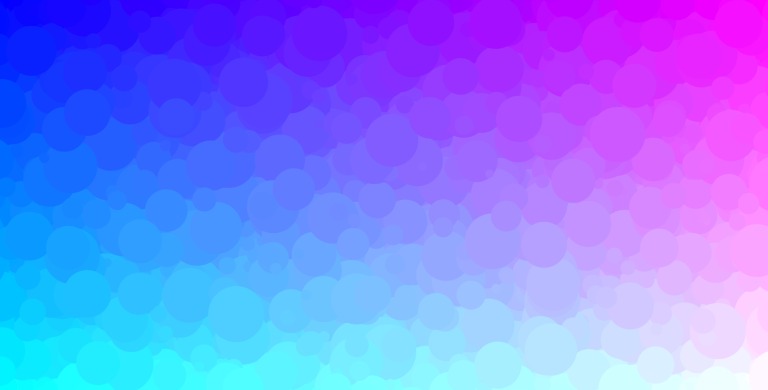
Reproduce this background procedurally as a Shadertoy shader.

```glsl
const int LAYERS = 24;
const float CELL_SIZE = 0.15;      // in canvas heights
const float MIN_RADIUS = 0.010;
const float MAX_RADIUS = 0.073;    // below half a cell, so 2x2 cells suffice

// Three pseudo-random values in 0..1 from a cell and its layer
vec3 hash33(vec3 seed) {
    vec3 q = fract(seed * vec3(0.1031, 0.1030, 0.0973));
    q += dot(q, q.yxz + 33.33);
    return fract((q.xxy + q.yxx) * q.zyx);
}

// Blue and magenta above, cyan and white below
vec3 cornerGradient(vec2 uv) {
    return vec3(uv.x, 1.0 - uv.y, 1.0);
}

float discMask(vec2 p, vec2 center, float radius, float edge) {
    return 1.0 - smoothstep(-edge, edge, length(p - center) - radius);
}

// Paints one jittered grid of discs, each tinted by the gradient at its center
vec3 paintDiscLayer(vec3 base, vec2 p, float aspect, float layer, float edge) {
    vec3 color = base;
    vec2 firstCell = floor(p / CELL_SIZE - 0.5);

    for (int j = 0; j < 2; j++) {
        for (int i = 0; i < 2; i++) {
            vec2 cell = firstCell + vec2(i, j);
            vec3 random = hash33(vec3(cell + 17.0, layer * 7.0 + 3.0));
            vec2 center = (cell + random.xy) * CELL_SIZE;
            float radius = mix(MIN_RADIUS, MAX_RADIUS, random.z);
            vec3 tint = clamp(cornerGradient(center / vec2(aspect, 1.0)), 0.0, 1.0);
            color = mix(color, tint, discMask(p, center, radius, edge));
        }
    }
    return color;
}

void mainImage(out vec4 fragColor, in vec2 fragCoord) {
    float aspect = iResolution.x / iResolution.y;
    vec2 p = fragCoord / iResolution.y;
    float edge = 0.75 / iResolution.y;

    vec3 color = cornerGradient(fragCoord / iResolution.xy);

    // Stack the layers from back to front, shifting each grid
    for (int k = 0; k < LAYERS; k++) {
        color = paintDiscLayer(color, p, aspect, float(k), edge);
    }

    fragColor = vec4(color, 1.0);
}
```
